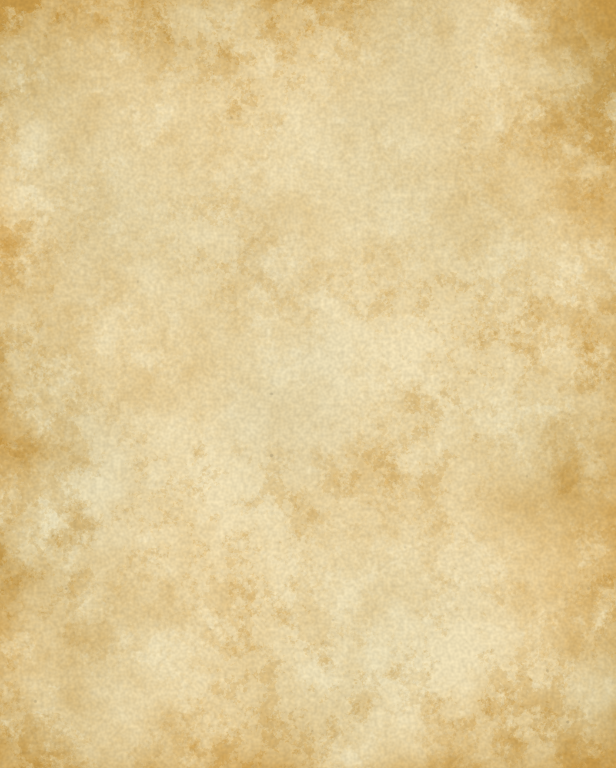
A Shadertoy shader for this texture:

```glsl
vec2 gradientAt(ivec2 cell) {
    uvec2 q = uvec2(cell + 4096) * uvec2(1597334673u, 3812015801u);
    uint h = (q.x ^ q.y) * 1597334673u;
    h = (h ^ (h >> 15)) * 2246822519u;
    float angle = float((h >> 8) & 65535u) / 65536.0 * 6.2832;
    return vec2(cos(angle), sin(angle));
}

float gradientNoise(vec2 p) {
    vec2 cell = floor(p), f = p - cell;
    ivec2 i = ivec2(cell);
    vec2 u = f * f * f * (f * (f * 6.0 - 15.0) + 10.0);
    float a = dot(gradientAt(i), f);
    float b = dot(gradientAt(i + ivec2(1, 0)), f - vec2(1, 0));
    float c = dot(gradientAt(i + ivec2(0, 1)), f - vec2(0, 1));
    float d = dot(gradientAt(i + ivec2(1, 1)), f - vec2(1, 1));
    return mix(mix(a, b, u.x), mix(c, d, u.x), u.y);
}

float fbm(vec2 p, int octaves, float gain) {
    float sum = 0.0, amplitude = 1.0;
    for (int i = 0; i < octaves; i++) {
        sum += amplitude * gradientNoise(p);
        p = mat2(1.6, 1.2, -1.2, 1.6) * p + 7.3;
        amplitude *= gain;
    }
    return sum;
}

void mainImage(out vec4 fragColor, in vec2 fragCoord) {
    vec2 p = fragCoord / iResolution.y;
    vec2 size = iResolution.xy / iResolution.y;

    // Browned rim, strongest along the left and right sides
    vec2 border = min(p, size - p);
    float rim = exp(-border.x / 0.11) + 0.45 * exp(-border.y / 0.08);
    float burn = exp(-min(border.x, border.y) / 0.012);

    // Soft clouds, ragged stains and crumbly flecks
    float cloud = fbm(p * 5.0 + 3.7, 7, 0.64);
    float mottle = fbm(p * 24.0 + 21.0, 5, 0.8);
    float region = smoothstep(-0.15, 0.3, gradientNoise(p * 4.5 + 11.0));
    float stain = smoothstep(0.14, 0.45, fbm(p * 7.5 + 40.0, 7, 0.74));
    float flecks = smoothstep(0.22, 0.5, mottle + 0.3 * cloud) * region;
    float scuffs = smoothstep(0.2, 0.6, fbm(p * 10.0 + 63.0, 6, 0.76));

    // Fine paper tooth
    float grain = gradientNoise(p * 230.0) + 0.7 * gradientNoise(p * 120.0 + 5.0);

    float age = 0.06 + rim * (0.52 + 0.5 * cloud) + 0.26 * cloud + 0.1 * mottle;
    age += stain * (0.06 + 0.16 * region + 0.22 * rim) + 0.2 * flecks;
    age += 0.15 * burn - scuffs * (0.1 + 0.2 * rim);
    age = clamp(age, -0.1, 1.25);

    vec3 cream = vec3(0.915, 0.845, 0.67);
    vec3 ochre = vec3(0.80, 0.645, 0.365);
    vec3 color = mix(cream, ochre, age);

    // Pale grey bloom and warm-to-olive drift
    float bloom = smoothstep(0.1, 0.5, fbm(p * 3.5 + 85.0, 4, 0.5)) * exp(-rim * 2.0);
    color = mix(color, vec3(0.86, 0.81, 0.66), 0.3 * bloom);
    color += vec3(0.035, 0.0, -0.03) * gradientNoise(p * 5.0 + 31.0) * (0.4 + rim);

    // Sparse dark specks
    float speck = smoothstep(0.56, 0.7, gradientNoise(p * 75.0 + 9.0));
    color *= 1.0 - 0.13 * speck + 0.065 * grain;

    fragColor = vec4(color, 1.0);
}
```
